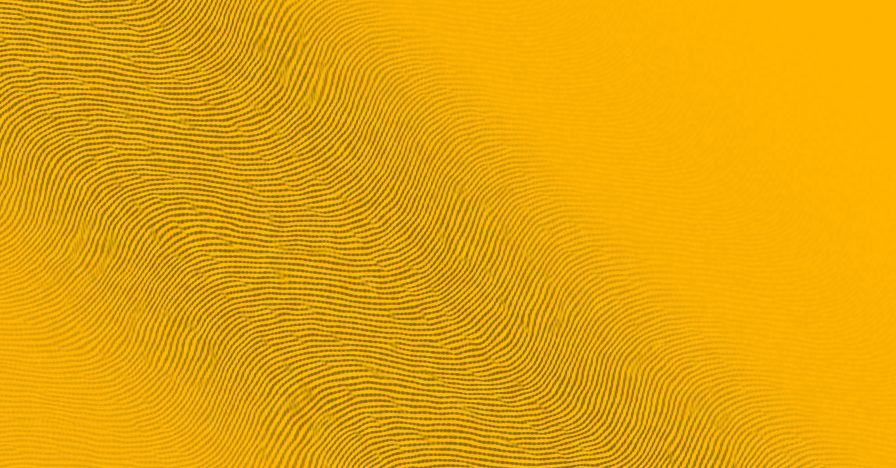
Give the GLSL for this background, as a Shadertoy shader.

```glsl
// Golden knitted cloth: fine beaded rows rippling through a diagonal shadow band.
#define ROWS 87.0          // rows per canvas height, equal across all folds
#define BEADS 104.0        // beads per canvas height along a row
#define ROW_STEP 1.2       // density ratio where rows split into more rows
#define FOLD_PERIOD 0.85   // distance between folds along x + y
#define FOLD_STEEP 1.50    // x + y where rows climb most steeply
#define FOLD_MEAN 0.28     // average row slope
#define FOLD_SWING 0.43    // swing of the row slope
#define WOBBLE 0.012       // irregularity of the rows
#define PLAIN vec3(0.985, 0.692, 0.0)
#define THREAD vec3(0.985, 0.760, 0.02)
#define GAP vec3(0.43, 0.30, 0.008)

const float TAU = 6.2831853;

float hash(vec2 p) {
    vec3 q = fract(vec3(p.xyx) * 0.1031);
    q += dot(q, q.yzx + 33.33);
    return fract((q.x + q.y) * q.z);
}

float noise(vec2 p) {
    vec2 cell = floor(p), f = fract(p);
    f = f * f * (3.0 - 2.0 * f);
    float low = mix(hash(cell), hash(cell + vec2(1, 0)), f.x);
    float high = mix(hash(cell + vec2(0, 1)), hash(cell + vec2(1, 1)), f.x);
    return mix(low, high, f.y);
}

// Fades a repeat once it becomes too fine for the pixel grid
float visible(float frequency) {
    return 1.0 - smoothstep(0.4, 0.8, frequency / iResolution.y);
}

// Dark gaps between the rows of one density, notched by beads
float gapWave(float height, float lift, float x, float density) {
    float row = height * density;
    float rowId = floor(row);
    float along = (x + 0.5 * lift) * BEADS + hash(vec2(rowId, 5.0));
    along += 0.9 * noise(vec2(along * 0.3, rowId));
    float crest = -cos(TAU * row) * visible(ROWS);
    float bead = cos(TAU * along) * visible(BEADS);
    return crest + 0.34 * bead * smoothstep(-0.9, 0.5, crest);
}

void mainImage(out vec4 fragColor, in vec2 fragCoord) {
    vec2 p = fragCoord / iResolution.y;
    float diagonal = p.x + p.y;

    // Rows climb each diagonal fold and wander a little
    float s = diagonal + 0.04 * (noise(p * 4.0 + 3.0) - 0.5);
    float turn = TAU * (s - FOLD_STEEP) / FOLD_PERIOD;
    float slope = FOLD_MEAN + FOLD_SWING * cos(turn);
    float lift = FOLD_MEAN * s + FOLD_SWING * FOLD_PERIOD / TAU * sin(turn);
    float drift = noise(p * 9.0) - 0.5 + 0.35 * (noise(p * 33.0 + 7.0) - 0.5);
    float height = p.y - lift + WOBBLE * drift;

    // Stretched rows split, which keeps their spacing even
    float stretch = length(vec2(slope, 1.0 - slope));
    float level = -log(stretch) / log(ROW_STEP) + 0.9 * (noise(p * 8.0 + 23.0) - 0.5);
    float density = ROWS * pow(ROW_STEP, floor(level));
    float sparse = gapWave(height, lift, p.x, density);
    float dense = gapWave(height, lift, p.x, density * ROW_STEP);
    float wave = mix(sparse, dense, smoothstep(0.35, 0.65, fract(level)));

    // Worn threads make the gaps uneven
    float wear = noise(p * 95.0 + 19.0);
    float gap = smoothstep(-0.85, 1.25, wave + 0.5 * (wear - 0.5));

    // Shadow band, with faint rows surviving on both sides
    float edge = diagonal + 0.06 * (noise(p * 3.0 + 11.0) - 0.5);
    float rise = mix(0.22, 1.0, smoothstep(0.30, 0.85, edge));
    float fall = 1.0 - smoothstep(1.38, 1.95, edge);
    float tail = 0.07 * (1.0 - smoothstep(1.8, 2.5, edge));
    float band = rise * max(fall, tail);

    // Plain cloth with a soft grain and a brighter upper right
    float grain = noise(p * 130.0) - 0.5;
    float glow = smoothstep(1.9, 2.9, diagonal);
    vec3 color = PLAIN + vec3(0.015, 0.018, 0.0) * glow;
    color *= 1.0 + 0.03 * grain * (1.0 - 0.7 * glow);

    // Threads catch yellow light, with flecks of the plain orange
    float sheen = band * (0.35 + 0.65 * noise(p * 60.0 + 41.0));
    color = mix(color, THREAD, sheen);
    color = mix(color, GAP, clamp(gap * band * 0.76, 0.0, 1.0));

    fragColor = vec4(clamp(color, 0.0, 1.0), 1.0);
}
```
